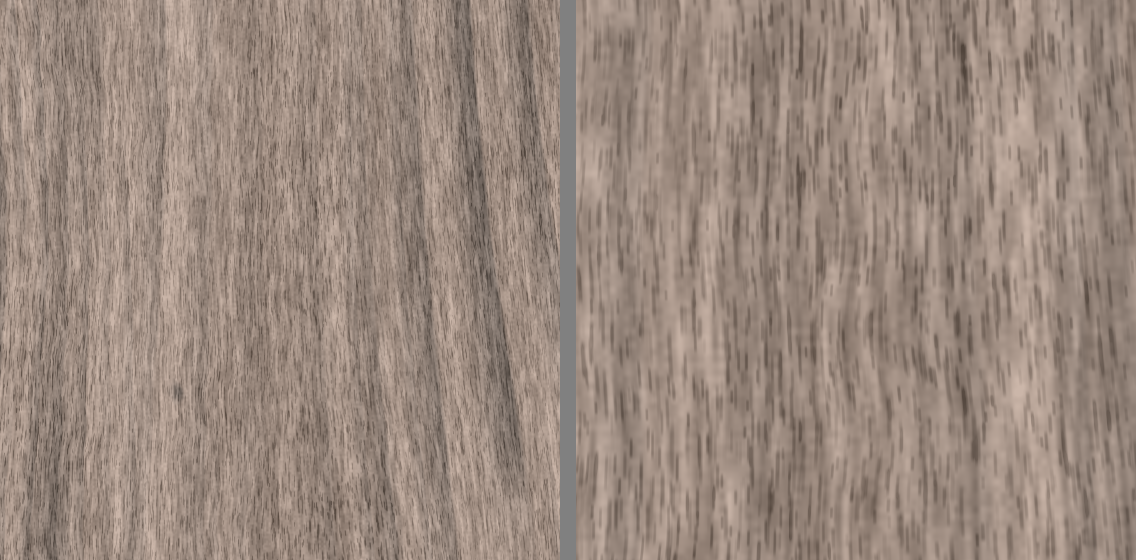
Left, the full canvas; right, a detail of the centre.
Reproduce this texture procedurally as a WebGL 2 fragment shader.

```glsl
#version 300 es
precision highp float;

uniform vec2 u_resolution;
out vec4 fragColor;

const vec3 DARK_WOOD = vec3(0.43, 0.37, 0.33);
const vec3 LIGHT_WOOD = vec3(0.75, 0.67, 0.62);
const vec3 GREY_STAIN = vec3(-0.015, 0.005, 0.018);

float hash(vec2 p) {
    vec3 q = fract(p.xyx * 0.1031);
    q += dot(q, q.yzx + 33.33);
    return fract((q.x + q.y) * q.z);
}

float noise(vec2 p) {
    vec2 cell = floor(p);
    vec2 f = fract(p);
    f = f * f * (3.0 - 2.0 * f);
    float low = mix(hash(cell), hash(cell + vec2(1, 0)), f.x);
    float high = mix(hash(cell + vec2(0, 1)), hash(cell + vec2(1, 1)), f.x);
    return mix(low, high, f.y);
}

float fbm(vec2 p) {
    float sum = 0.0;
    float amplitude = 0.5;
    for (int i = 0; i < 4; i++) {
        sum += amplitude * noise(p);
        p = p * 2.03 + 17.3;
        amplitude *= 0.5;
    }
    return sum / 0.9375;
}

// Bends the fibres: slow drift, a lean on the right, and a short ripple
vec2 bendGrain(vec2 p) {
    float drift = 0.04 * (noise(vec2(p.x * 2.5, p.y * 1.8) + 4.0) - 0.5);
    float lean = 0.1 * (p.y - 0.5) * smoothstep(0.45, 0.8, p.x);
    float ripple = 0.007 * (noise(vec2(p.x * 16.0, p.y * 17.0) + 31.0) - 0.5);
    ripple *= 1.0 - 0.75 * smoothstep(0.4, 0.65, p.x);
    return vec2(p.x + drift + lean + ripple, p.y);
}

// Growth bands that darken slowly and end in a sharper edge
float growthBands(vec2 p, float count, float seed) {
    float wander = 1.3 * noise(vec2(p.x * 4.0, p.y * 1.1) + seed);
    float field = p.x * count + wander;
    float ring = fract(field);
    float strength = 0.35 + 0.65 * hash(vec2(floor(field), seed));
    strength *= smoothstep(0.15, 0.6, noise(vec2(p.x * 6.0, p.y * 2.2) + seed));
    return strength * smoothstep(0.3, 0.92, ring) * (1.0 - smoothstep(0.92, 1.0, ring));
}

// One layer of short soft dashes, scattered one per cell
float poreLayer(vec2 p, vec2 cells, float seed) {
    vec2 q = p * cells + seed;
    q.y += 7.0 * hash(vec2(floor(q.x), seed));
    vec2 cell = floor(q);
    vec2 jitter = vec2(hash(cell + 3.1), hash(cell + 8.7)) - 0.5;
    float halfLength = mix(0.16, 0.45, hash(cell + 21.0));
    vec2 offset = fract(q) - 0.5 - jitter * vec2(0.48, 0.1);
    float across = 1.0 - smoothstep(0.05, 0.25, abs(offset.x));
    float along = 1.0 - smoothstep(0.4, 1.0, abs(offset.y) / halfLength);
    return across * along * smoothstep(0.25, 0.95, hash(cell + 13.0));
}

float pores(vec2 p) {
    float sum = 0.0;
    for (int i = 0; i < 5; i++) {
        float layer = float(i);
        vec2 cells = vec2(128.0 + 17.0 * layer, 18.0 + 5.0 * layer);
        sum += poreLayer(p, cells, 11.0 + 37.0 * layer);
    }
    return min(sum, 1.3);
}

// Fine lengthwise fibres at three widths, centred on zero
float fibres(vec2 p) {
    float thin = noise(p * vec2(255.0, 30.0)) - 0.5;
    float medium = noise(p * vec2(120.0, 11.0) + 50.0) - 0.5;
    float wide = noise(p * vec2(44.0, 2.0) + 90.0) - 0.5;
    return 0.56 * thin + 0.24 * medium + 0.2 * wide;
}

float knot(vec2 p, vec2 centre, vec2 size) {
    float edge = 0.5 * (noise(p * 90.0) - 0.5);
    return 1.0 - smoothstep(0.1, 1.0, length((p - centre) / size) + edge);
}

void main() {
    vec2 p = gl_FragCoord.xy / min(u_resolution.x, u_resolution.y);
    vec2 grain = bendGrain(p);

    // The calm middle carries fewer dark bands than the sides
    float calm = exp(-pow((p.x - 0.53) / 0.14, 2.0));
    float bands = growthBands(grain, 9.0, 5.0) + 0.5 * growthBands(grain, 21.0, 23.0);
    bands *= 1.0 - 0.8 * calm;

    float tone = 0.83 + 0.62 * (fbm(grain * vec2(9.0, 0.9) + 60.0) - 0.5);
    tone += fibres(grain) + 0.2 * (noise(p * 245.0) - 0.5);
    tone -= 0.56 * bands;
    float poreDepth = mix(0.28, 0.5, noise(grain * vec2(10.0, 3.0) + 70.0));
    tone -= poreDepth * pores(grain);

    float smudge = knot(p, vec2(0.315, 0.3), vec2(0.017, 0.026));
    tone -= 0.5 * smudge;

    vec3 colour = mix(DARK_WOOD, LIGHT_WOOD, clamp(tone, -0.35, 1.15));
    colour += GREY_STAIN * clamp(bands + smudge, 0.0, 1.0);
    fragColor = vec4(colour, 1.0);
}
```
